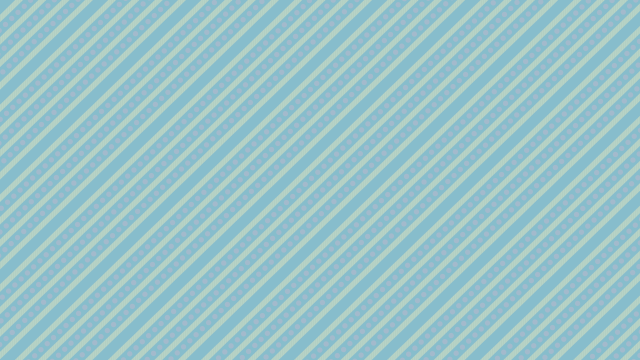
A WebGL 1 fragment shader for this pattern:

```glsl
precision mediump float;

uniform vec2 u_resolution;

const vec3 BASE_BLUE = vec3(0.53, 0.74, 0.80);
const vec3 STRIPE_GREEN = vec3(0.71, 0.82, 0.77);
const vec3 DOT_LILAC = vec3(0.64, 0.73, 0.80);

// All lengths are fractions of the canvas height.
const float ANGLE = radians(44.0);
const float LANE_PITCH = 0.0449;
const float LANES_PER_REPEAT = 4.0;
const float PLAIN_LANE_CENTER = 0.0209;
const float STRIPE_WIDTH = 0.0151;
const float DOT_PITCH = 0.0242;
const float DOT_RADIUS = 0.0073;
const float DOT_PHASE = 0.5;
const float THREAD_PITCH = 0.0085;
const float THREAD_CONTRAST = 0.008;

// Antialiased coverage of a shape from its signed distance.
float coverage(float signedDistance, float pixelSize) {
    return clamp(0.5 - signedDistance / pixelSize, 0.0, 1.0);
}

// Signed offset from the nearest multiple of the pitch.
float repeatOffset(float position, float pitch) {
    return (fract(position / pitch + 0.5) - 0.5) * pitch;
}

// x runs along the stripes, y runs across them from the upper left.
vec2 stripeSpace(vec2 fromTopLeft, float angle) {
    float c = cos(angle);
    float s = sin(angle);
    return vec2(fromTopLeft.x * c - fromTopLeft.y * s,
                fromTopLeft.x * s + fromTopLeft.y * c);
}

float stripeMask(float across, float pitch, float width, float pixelSize) {
    float offset = repeatOffset(across - 0.5 * pitch, pitch);
    return coverage(abs(offset) - 0.5 * width, pixelSize);
}

// The first lane of each repeat stays plain, the others carry dots.
float dottedLane(float across, float pitch, float lanes) {
    float lane = mod(floor(across / pitch + 0.5), lanes);
    return step(0.5, lane);
}

float dotMask(vec2 p, vec2 pitch, float radius, float pixelSize) {
    vec2 offset = vec2(repeatOffset(p.x, pitch.x), repeatOffset(p.y, pitch.y));
    return coverage(length(offset) - radius, pixelSize);
}

void main() {
    float pixelSize = 1.0 / u_resolution.y;
    vec2 position = gl_FragCoord.xy * pixelSize;
    vec2 p = stripeSpace(vec2(position.x, 1.0 - position.y), ANGLE);
    p.y -= PLAIN_LANE_CENTER * sin(ANGLE);

    // Rows of dots on the base colour
    vec2 dotPosition = p - vec2(DOT_PHASE * DOT_PITCH, 0.0);
    float dots = dotMask(dotPosition, vec2(DOT_PITCH, LANE_PITCH), DOT_RADIUS, pixelSize);
    dots *= dottedLane(p.y, LANE_PITCH, LANES_PER_REPEAT);
    vec3 color = mix(BASE_BLUE, DOT_LILAC, dots);

    // Stripes with a faint woven thread
    float thread = sin(radians(360.0) * (p.x + p.y) / THREAD_PITCH);
    vec3 stripeColor = STRIPE_GREEN + THREAD_CONTRAST * thread;
    float stripes = stripeMask(p.y, LANE_PITCH, STRIPE_WIDTH, pixelSize);
    color = mix(color, stripeColor, stripes);

    gl_FragColor = vec4(color, 1.0);
}
```
